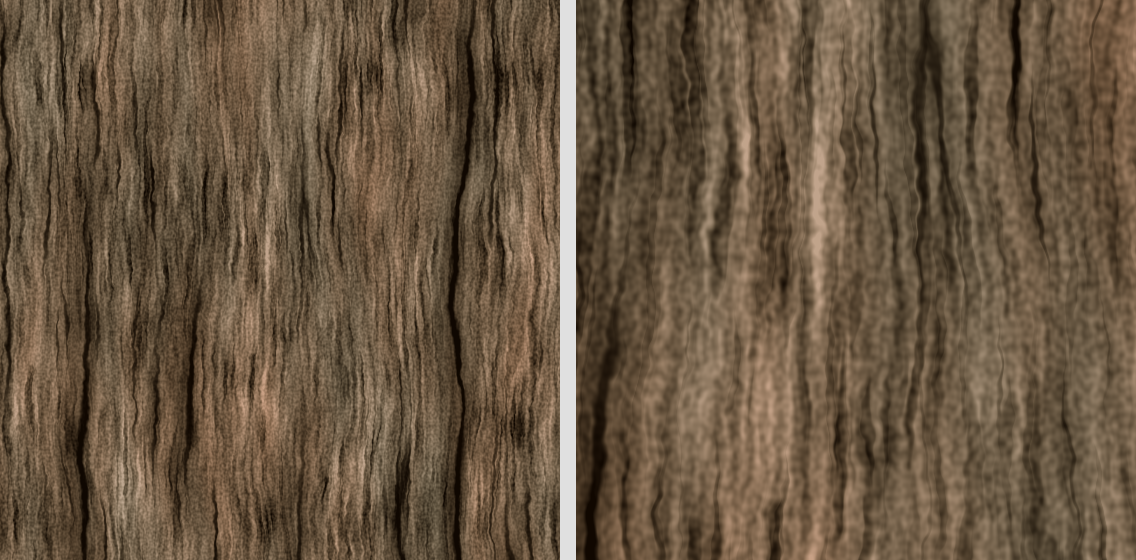
Left, the full canvas; right, a detail of the centre.
Write a WebGL 2 fragment shader that draws this texture.

```glsl
#version 300 es
precision highp float;

uniform vec2 u_resolution;
out vec4 fragColor;

// Random pair in -1..1
vec2 hash2(vec2 p) {
    vec3 q = fract(p.xyx * vec3(0.1031, 0.1030, 0.0973));
    q += dot(q, q.yzx + 33.33);
    return 2.0 * fract((q.xx + q.yz) * q.zy) - 1.0;
}

float cornerSlope(vec2 cell, vec2 offset) {
    float angle = 3.14159 * hash2(cell).x;
    return dot(vec2(cos(angle), sin(angle)), offset);
}

// Gradient noise, roughly -0.7..0.7
float noise(vec2 p) {
    vec2 i = floor(p), f = p - i;
    vec2 w = f * f * f * (f * (f * 6.0 - 15.0) + 10.0);
    vec2 e = vec2(1.0, 0.0);
    float low = mix(cornerSlope(i, f), cornerSlope(i + e, f - e), w.x);
    float high = mix(cornerSlope(i + e.yx, f - e.yx), cornerSlope(i + 1.0, f - 1.0), w.x);
    return mix(low, high, w.y);
}

// Wandering vertical cracks: x = dark core, y = soft shade, z = lit edge
vec3 cracks(vec2 p, float columns, float stretch, float width, float rarity, float seed) {
    vec3 result = vec3(0.0);
    float pixel = 1.0 / min(u_resolution.x, u_resolution.y);
    for (int i = -1; i <= 1; i++) {
        float id = floor(p.x * columns) + float(i);
        vec2 h = hash2(vec2(id + 40.0, seed));
        float lane = id * 5.17 + seed * 3.1 + 0.37;
        float centre = (id + 0.5 + 0.4 * h.x) / columns
            + 0.25 / columns * noise(vec2(lane, p.y * stretch * 1.7 + 9.0))
            + width * 0.9 * noise(vec2(lane, p.y * stretch * 8.0));
        float opening = noise(vec2(lane + 0.2, p.y * stretch + 20.0 * h.y));
        opening = smoothstep(rarity, rarity + 0.4, opening + 0.2 * h.y);
        float halfWidth = width * opening * (0.8 + 0.9 * noise(vec2(lane, p.y * stretch * 5.0 + 3.0)));
        float side = p.x - centre;
        float d = abs(side);
        float core = opening * (1.0 - smoothstep(halfWidth * 0.3, halfWidth + pixel, d));
        float reach = width * (side < 0.0 ? 4.5 : 2.6);
        float shade = opening * exp(-d * d / (reach * reach));
        float lit = (side - 2.2 * width) / (1.2 * width);
        result = max(result, vec3(core, shade, opening * exp(-lit * lit)));
    }
    return result;
}

void main() {
    vec2 uv = gl_FragCoord.xy / min(u_resolution.x, u_resolution.y);

    // Bend the grain sideways and fray its edges
    vec2 p = uv;
    p.x += 0.026 * noise(uv * vec2(4.0, 3.0) + 7.0);
    p.x += 0.009 * noise(uv * vec2(13.0, 9.0) + 2.0);
    p.x += 0.004 * noise(uv * vec2(45.0, 32.0));
    p.x += 0.0025 * noise(uv * vec2(120.0, 90.0) + 13.0);

    // Fibres from broad strips to hairlines
    float strip = noise(p * vec2(24.0, 2.6) + 11.0);
    float strand = noise(p * vec2(66.0, 6.0) + 23.0);
    float fibre = noise(p * vec2(125.0, 10.0) + 31.0);
    float hair = noise(p * vec2(215.0, 20.0) + 47.0);
    float grit = noise(uv * vec2(240.0, 190.0)) + 0.6 * noise(uv * vec2(130.0, 95.0) + 5.0);

    // Patches where the grain is raised or worn smooth
    float patches = noise(p * vec2(5.0, 2.5) + 3.0);
    float relief = 0.95 + 0.8 * noise(p * vec2(7.0, 4.0) + 17.0);

    float tone = 0.462 + 0.12 * patches + 0.09 * noise(p * vec2(10.0, 6.0) + 29.0);
    tone += relief * (0.11 * strip + 0.17 * strand + 0.18 * fibre + 0.15 * hair);
    tone += 0.15 * grit;

    // Crisp dark furrows and pale raised slivers
    tone -= 0.15 * relief * smoothstep(0.17, 0.32, noise(p * vec2(78.0, 6.5) + 61.0));
    tone -= 0.08 * relief * smoothstep(0.15, 0.3, noise(p * vec2(150.0, 11.0) + 67.0));
    tone += 0.09 * relief * smoothstep(0.16, 0.3, noise(p * vec2(70.0, 5.0) + 71.0));

    // Long fissures, shorter splits and fine checks
    vec3 fissure = cracks(p, 8.0, 1.4, 0.0085, -0.08, 1.0);
    vec3 split = cracks(p, 19.0, 4.0, 0.0042, 0.05, 2.0);
    vec3 check = cracks(p, 44.0, 7.0, 0.0024, 0.06, 3.0);
    tone += 0.05 * fissure.z + 0.06 * split.z;
    tone *= (1.0 - 0.42 * fissure.y) * (1.0 - 0.2 * split.y) * (1.0 - 0.1 * check.y);
    tone *= (1.0 - 0.84 * fissure.x) * (1.0 - 0.66 * split.x) * (1.0 - 0.52 * check.x);
    tone = clamp(tone, 0.06, 0.76);

    // Brown ramp, drifting gently between russet and weathered tan
    vec3 colour = vec3(tone, 0.875 * tone - 0.024, 0.61 * tone + 0.2 * tone * tone - 0.035);
    float warmth = noise(p * vec2(6.0, 2.2) + 83.0) + 0.6 * noise(p * vec2(26.0, 4.0) + 91.0);
    colour += warmth * tone * vec3(0.06, -0.03, -0.055);
    fragColor = vec4(max(colour, 0.0), 1.0);
}
```
